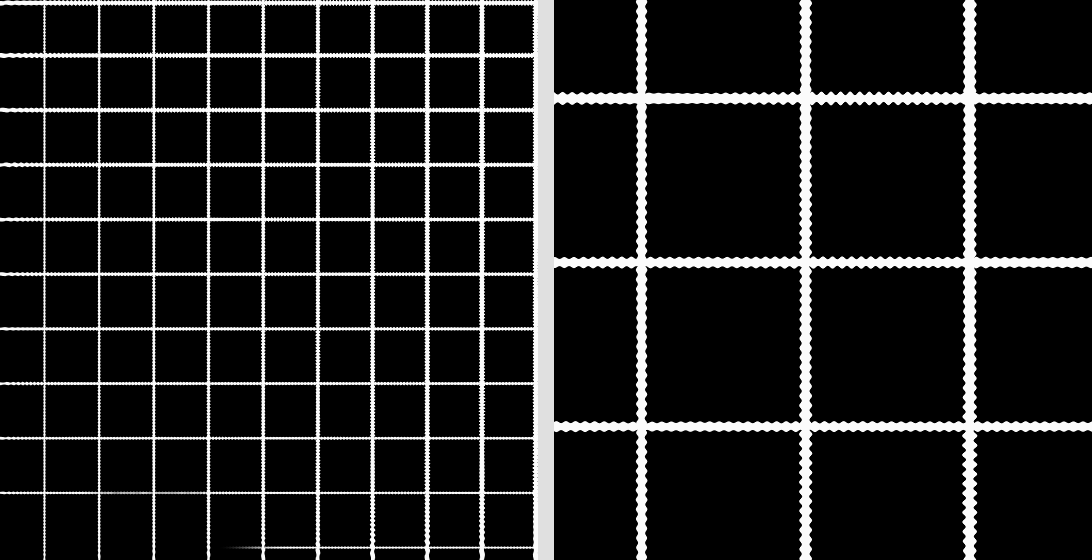
Left, the full canvas; right, a detail of the centre.
Give the GLSL for this pattern, as a WebGL 1 fragment shader.

```glsl
precision highp float;
// White square grid on black, lines thickening to the upper right, with beaded rope-like edges.

uniform vec2 u_resolution;

// Lengths are fractions of the canvas height.
const float PITCH = 0.09766;
const vec2 ORIGIN = vec2(0.0794, 0.0221);       // first column and first row
const vec2 LAST_LINE = vec2(0.9570, 0.9948);    // outermost lines stay inside the border
const vec2 LAST_INDEX = vec2(9.0, 10.0);
const vec2 THIN = vec2(0.00175, 0.00165);       // half widths of first column, row
const vec2 THICK = vec2(0.0046, 0.0040);        // half widths of last column, row
const float BEAD_PERIOD = 0.0057;
const float BEAD_DEPTH = 0.26;                  // share of the half width
const float STRETCH = 0.8;                      // bead lengthening at the line start
const float TWIST = 300.0;                      // slant of the stretched beads
const float WEAR = 0.07;
const vec2 FADE_IN = vec2(0.39, 0.51);          // span where the lowest row appears
const vec3 INK = vec3(0.985);
const vec3 GROUND = vec3(0.0);
const float TAU = 6.28319;

float hash(vec2 p) {
  return fract(sin(dot(p, vec2(127.1, 311.7))) * 43758.5);
}

// One-dimensional gradient noise, with a separate track for each seed.
float gradientNoise(float x, float seed) {
  float cell = floor(x);
  float f = x - cell;
  float a = (hash(vec2(cell, seed)) * 2.0 - 1.0) * f;
  float b = (hash(vec2(cell + 1.0, seed)) * 2.0 - 1.0) * (f - 1.0);
  return 2.0 * mix(a, b, f * f * f * (f * (f * 6.0 - 15.0) + 10.0));
}

// Coverage of one line: offset across it, distance along it, weight from 0 to 1.
float ropeLine(float across, float along, float weight, vec2 halfWidths,
               float seed, float pixel) {
  float halfWidth = mix(halfWidths.x, halfWidths.y, weight);
  halfWidth *= 1.0 + WEAR * gradientNoise(along * 23.0, seed);

  // Beads are long and slanted near the start of heavy lines.
  float reach = mix(0.01, 0.09, weight);
  float startFade = exp(-along / reach);
  float warped = along + STRETCH * reach * startFade;
  float phase = TAU * warped / BEAD_PERIOD + across * TWIST * startFade;
  float depth = BEAD_DEPTH * (0.85 + 0.6 * gradientNoise(along * 9.0, seed + 40.0));
  float edge = halfWidth * (1.0 + depth * sin(phase + seed));
  return clamp((edge - abs(across)) / pixel + 0.5, 0.0, 1.0);
}

void main() {
  vec2 p = gl_FragCoord.xy / u_resolution.y;
  float pixel = 1.0 / u_resolution.y;

  // Nearest column and row
  vec2 index = clamp(floor((p - ORIGIN) / PITCH + 0.5), vec2(0.0), LAST_INDEX);
  vec2 offset = p - min(ORIGIN + index * PITCH, LAST_LINE);
  vec2 weight = index / LAST_INDEX;

  float column = ropeLine(offset.x, p.y, weight.x, vec2(THIN.x, THICK.x),
                          index.x, pixel);
  float row = ropeLine(offset.y, p.x, weight.y, vec2(THIN.y, THICK.y),
                       index.y + 20.0, pixel);

  // The lowest row fades in; the one above is worn on its left part.
  if (index.y < 0.5) {
    row *= smoothstep(FADE_IN.x, FADE_IN.y, p.x);
  } else if (index.y < 1.5) {
    float worn = smoothstep(0.14, 0.20, p.x) * (1.0 - smoothstep(0.33, 0.39, p.x));
    row *= 1.0 - worn * (0.25 + 0.2 * gradientNoise(p.x * 60.0, 7.0));
  }

  gl_FragColor = vec4(mix(GROUND, INK, max(column, row)), 1.0);
}
```
